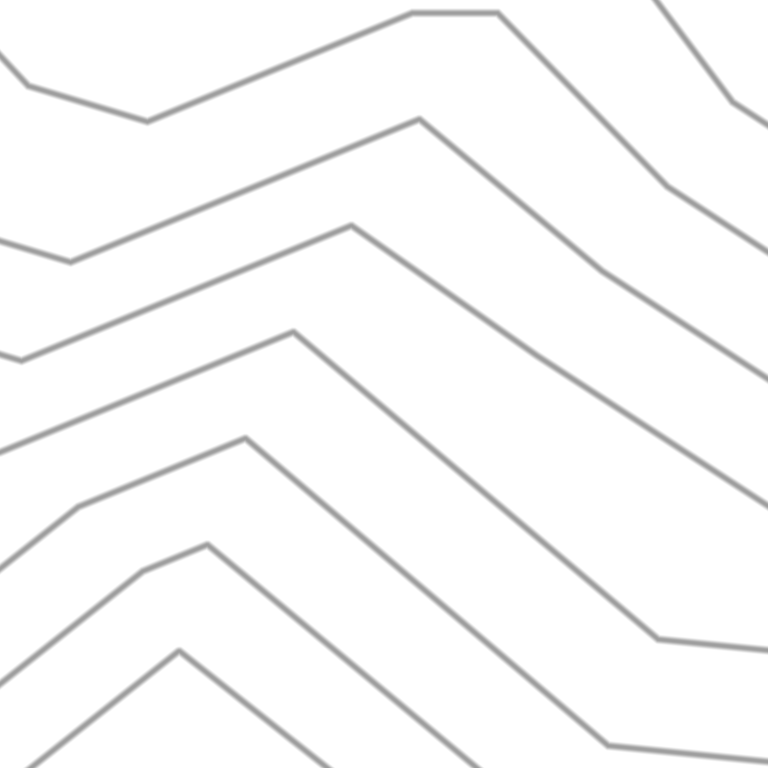
This pattern is drawn by a Shadertoy shader. Its source:

```glsl
// Thin grey contour lines bending over a ridge, on white.

// Distance from p to the segment a-b.
float segmentDistance(vec2 p, vec2 a, vec2 b) {
    vec2 pa = p - a, ba = b - a;
    return length(pa - ba * clamp(dot(pa, ba) / dot(ba, ba), 0.0, 1.0));
}

// Distance to contour k, counted upward from the lowest line.
float contourDistance(vec2 p, float k) {
    // Crest, which drifts right with height and flattens near the top
    vec2 crest = vec2(0.234 + 0.03 * k + 0.0065 * k * k, 0.152 + 0.1385 * k);
    vec2 crestLeft = crest - vec2(0.11 * max(k - 5.0, 0.0) + 0.001, 0.0);

    // Left flank: a falling foot on low lines, a valley on high ones
    bool high = k > 2.5;
    float m = k - 3.0;
    float footX = high ? 0.01 * m + 0.018 * m * m : 0.234 - 0.03 * k - 0.018 * k * k;
    footX = min(footX, crestLeft.x - 0.001);
    vec2 foot = vec2(footX, crestLeft.y - 0.41 * (crestLeft.x - footX));
    float rise = high ? 0.3 : -0.79;
    vec2 kink = foot + 0.155 * vec2(-1.0, rise);
    vec2 leftEnd = kink + 0.3 * vec2(-1.0, k > 5.5 ? 1.07 : rise);

    // Right flank: a shoulder, then a gentler run to the border
    vec2 shoulder = high && k > 3.5
        ? vec2(0.699, 0.537) + vec2(0.085, 0.11) * (k - 4.0)
        : vec2(0.74 + 0.013 * k * k, crest.y - 0.4);
    vec2 rightEnd = shoulder + 0.6 * vec2(1.0, k > 3.5 ? -0.65 : -0.1);

    float d = segmentDistance(p, leftEnd, kink);
    d = min(d, segmentDistance(p, kink, foot));
    d = min(d, segmentDistance(p, foot, crestLeft));
    d = min(d, segmentDistance(p, crestLeft, crest));
    d = min(d, segmentDistance(p, crest, shoulder));
    return min(d, segmentDistance(p, shoulder, rightEnd));
}

void mainImage(out vec4 fragColor, in vec2 fragCoord) {
    vec2 p = fragCoord / iResolution.xy;

    float d = 1.0;
    for (int i = 0; i < 8; i++) d = min(d, contourDistance(p, float(i)));

    // Soft stroke, never thinner than the pixel grid can show
    float softEdge = max(0.0073, 1.5 / iResolution.y);
    float grey = mix(0.62, 1.0, smoothstep(0.0005, softEdge, d));
    fragColor = vec4(vec3(grey), 1.0);
}
```
